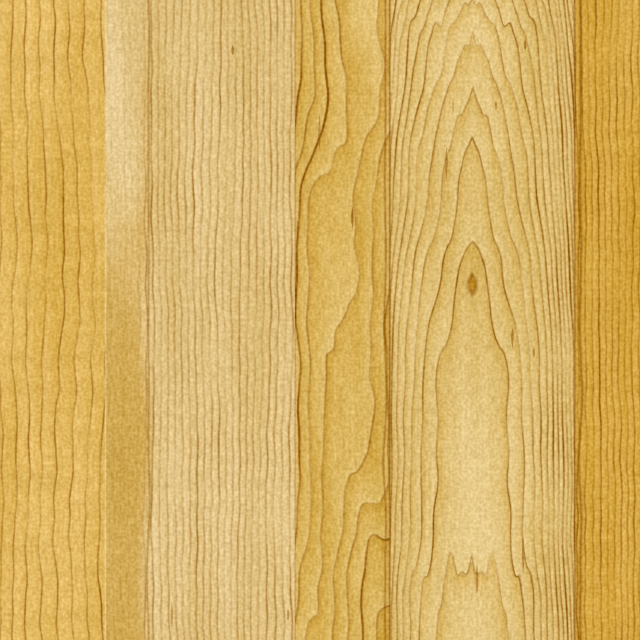
Reproduce this texture procedurally as a three.js fragment shader.

```glsl
// Five vertical maple boards with straight, swirling and mirrored cathedral grain.
varying vec2 vUv;

const vec4 SEAMS = vec4(0.165, 0.461, 0.609, 0.898);
const float HEART_X = 0.738; // mirror axis of the cathedral board
const vec3 CREAM = vec3(0.92, 0.83, 0.60);
const vec3 BROWN = vec3(0.55, 0.33, 0.03);
const vec3 HONEY = vec3(0.76, 0.56, 0.13);

float hash(vec2 p) {
  return fract(sin(dot(p, vec2(127.1, 311.7))) * 43758.55);
}

float corner(vec2 cell, vec2 offset) {
  float a = 6.28318 * hash(cell);
  return dot(vec2(cos(a), sin(a)), offset);
}

// Gradient noise, about -0.7 to 0.7
float noise(vec2 p) {
  vec2 i = floor(p), f = fract(p), r = vec2(1.0, 0.0);
  vec2 s = f * f * f * (f * (f * 6.0 - 15.0) + 10.0);
  return mix(mix(corner(i, f), corner(i + r, f - r), s.x),
             mix(corner(i + r.yx, f - r.yx), corner(i + 1.0, f - 1.0), s.x), s.y);
}

// Straight grain: rings per unit across, bent by slow and quick wobble
float straightRings(vec2 p, float density, float wobble) {
  return p.x * density + wobble * noise(p * vec2(9.0, 2.6))
       + 0.35 * wobble * noise(p * vec2(16.0, 17.0));
}

// Swirling grain: slanted rings pulled into lobes
float swirlRings(vec2 p) {
  float u = (p.x - SEAMS.y) / (SEAMS.z - SEAMS.y);
  float lobes = 2.1 * noise(p * vec2(10.0, 3.6) + 3.7) + 0.4 * noise(p * vec2(38.0, 15.0));
  return 3.0 * p.y - 3.5 * u + 1.2 * exp(-5.0 * u) + lobes;
}

// Cathedral grain: jagged arches crowding toward the top and the sides
float cathedralRings(vec2 p) {
  float u = abs(p.x - HEART_X + 0.004 * noise(vec2(2.0, p.y * 5.0)));
  float y = p.y + 0.04 * noise(vec2(u * 75.0, p.y * 3.0)) + 0.03 * noise(vec2(u * 22.0 + 5.0, p.y * 5.0));
  float crown = exp2((y - 0.61) / 0.17) - 0.9 * smoothstep(0.17, 0.04, y);
  float legs = 1.3 * smoothstep(0.0, 0.055, u) * smoothstep(0.42, 0.72, p.y);
  return crown + legs + 130.0 * u * u + 1800.0 * u * u * u + 0.35 * noise(vec2(u * 30.0, p.y * 11.0));
}

float rings(vec2 p, int board) {
  if (board == 0) return straightRings(p, 43.0, 0.8);
  if (board == 1) return straightRings(p, 88.0, 1.0);
  if (board == 2) return swirlRings(p);
  if (board == 3) return cathedralRings(p);
  return straightRings(p, 92.0, 1.1);
}

// x: dark ring line, y: late-wood shade before it, z: pale early wood after it
vec3 grain(vec2 p, int board, float width) {
  vec2 e = vec2(0.0008, 0.0);
  float f = rings(p, board);
  vec2 rise = vec2(rings(p + e, board), rings(p + e.yx, board)) - f;
  float slope = max(length(rise) / e.x, 1.0);
  float t = fract(f), d = min(t, 1.0 - t) / slope / width;
  float h = hash(vec2(floor(f + 0.5), float(board)));
  float strength = (0.45 + 0.75 * h * h) * (0.95 + 1.1 * noise(p * vec2(24.0, 8.0)));
  float late = t * t * t * smoothstep(0.0, 0.003, (1.0 - t) / slope);
  return vec3(strength * exp(-d * d), late, exp(-5.0 * t) * smoothstep(0.0, 0.003, t / slope));
}

float seam(float x, float at, float width) {
  return exp(-pow(abs(x - at) / width, 2.0));
}

// Pointed fleck: 1 inside, soft at the rim
float fleck(vec2 p, vec2 size) {
  vec2 q = abs(p) / size;
  return 1.0 - smoothstep(0.3, 1.2, q.x + q.y * q.y);
}

vec3 boardColor(vec2 p, int board) {
  vec3 base = vec3(0.88, 0.715, 0.36);
  vec4 look = vec4(0.0016, 0.80, 0.18, 0.03); // line width, line, shade, flame
  if (board == 1) { base = vec3(0.89, 0.775, 0.53); look = vec4(0.0017, 0.48, 0.22, 0.01); }
  if (board == 2) { base = vec3(0.855, 0.705, 0.36); look = vec4(0.0019, 0.80, 0.50, 0.015); }
  if (board == 3) { base = vec3(0.885, 0.765, 0.485); look = vec4(0.0016, 0.72, 0.42, 0.01); }
  if (board == 4) { base = vec3(0.85, 0.665, 0.265); look = vec4(0.0016, 0.65, 0.25, 0.025); }
  vec3 g = grain(p, board, look.x);
  if (board == 1) { // plain sapwood strip, browner toward the bottom
    float strip = 1.0 - smoothstep(0.215, 0.238, p.x + 0.012 * noise(vec2(1.0, p.y * 5.0)));
    float stain = smoothstep(0.95, 0.4, p.y + 0.4 * noise(p * vec2(14.0, 6.0)));
    base = mix(base, vec3(0.82, 0.66, 0.32), strip * stain * 0.9);
    g *= 1.0 - 0.85 * strip;
    g.x += 0.8 * seam(p.x + 0.008 * noise(vec2(4.0, p.y * 6.0)), 0.232, 0.002);
  }
  base += vec3(0.5, 0.65, 1.1) * (0.09 * noise(p * vec2(14.0, 2.5)) + 0.05 * noise(p * vec2(60.0, 5.0)));
  base += look.w * noise(p * vec2(9.0, 42.0));
  base = mix(mix(base, CREAM, look.z * g.z), HONEY, look.z * g.y);
  return mix(base, BROWN, clamp(look.y * g.x, 0.0, 0.9));
}

void main() {
  vec2 p = vUv;
  vec3 color = boardColor(p, int(dot(step(SEAMS, vec4(p.x)), vec4(1.0))));
  // Scattered mineral flecks and one almond knot
  for (int i = 0; i < 14; i++) {
    float k = float(i);
    vec2 at = vec2(0.2 + 0.66 * hash(vec2(k, 1.3)), hash(vec2(k, 7.9)));
    vec2 size = vec2(0.0026, 0.008 + 0.024 * hash(vec2(k, 4.1)));
    color = mix(color, BROWN, (0.2 + 0.5 * hash(vec2(k, 2.2))) * fleck(p - at, size));
  }
  vec2 knot = p - vec2(HEART_X, 0.555);
  color = mix(color, BROWN, 0.7 * fleck(knot, vec2(0.010, 0.022)));
  color = mix(color, HONEY, fleck(knot, vec2(0.005, 0.013)));
  // Joints between boards
  float bend = 0.006 * noise(vec2(8.0, p.y * 9.0));
  color = mix(color, CREAM, 0.6 * seam(p.x, SEAMS.x, 0.0016));
  color = mix(color, BROWN, 0.25 * seam(p.x, SEAMS.y, 0.0016) + 0.6 * seam(p.x, SEAMS.z, 0.0018)
    + 0.5 * seam(p.x + bend, SEAMS.z - 0.007, 0.002) + 0.5 * seam(p.x, SEAMS.w, 0.002) + 0.6 * seam(p.x + bend, SEAMS.w + 0.009, 0.0025));
  // Fine fibres and pores
  float pores = 0.06 * noise(p * vec2(230.0, 60.0)) + 0.09 * noise(p * 215.0) + 0.04 * noise(p * 110.0);
  gl_FragColor = vec4(clamp(color + pores * vec3(0.8, 0.9, 1.1), 0.0, 1.0), 1.0);
}
```
